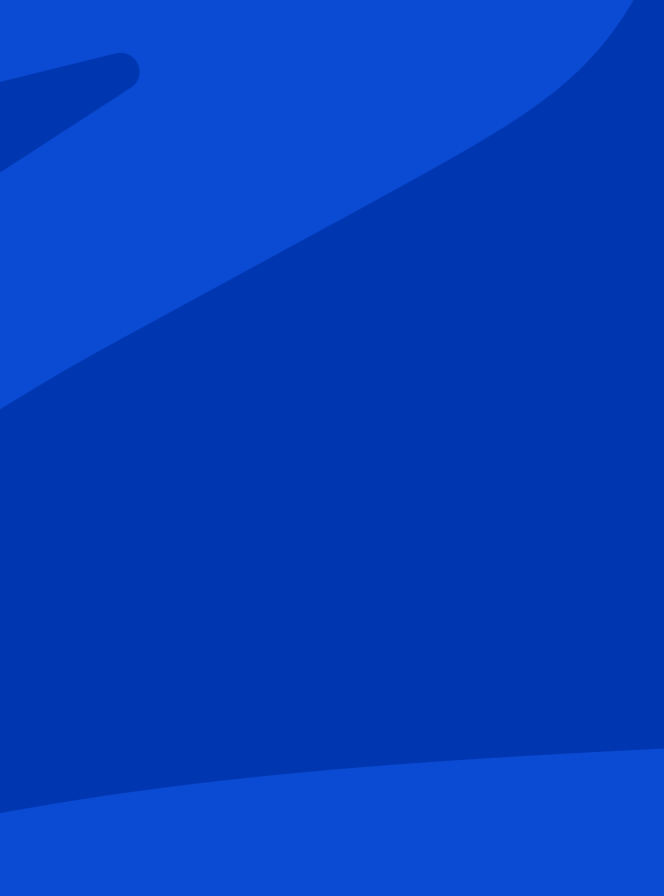
Reproduce this background procedurally as a Shadertoy shader.

```glsl
// Flat blue backdrop: a sweeping light band, a dark rounded finger and a low light hill.

// Antialiased coverage of the region where d is negative
float fill(float d) {
    float w = fwidth(d);
    return smoothstep(w, -w, d * 1.4);
}

// Widening wedge with a round tip: q.x runs from the tip centre into the body
float roundWedge(vec2 q, float halfAngle, float radius) {
    q.y = abs(q.y);
    float c = cos(halfAngle), s = sin(halfAngle);
    float reach = dot(q, vec2(c, s)) > 0.0 ? q.y * c - q.x * s : length(q);
    return reach - radius;
}

// Lower edge of the upper band: a slanted line that turns steeply at the right
float bandEdge(float x) {
    float leftDip = max(1.0 - 5.7 * x, 0.0);
    return 0.5482 + 0.4031 * x + 0.0672 * pow(max(x, 0.0) / 0.9542, 12.4)
         - 0.0052 * leftDip * leftDip;
}

// Crest of the lower hill
float hillEdge(float x) {
    return 0.0924 + x * (0.1375 + x * (-0.0964 + x * 0.0312));
}

void mainImage(out vec4 fragColor, in vec2 fragCoord) {
    vec2 uv = fragCoord / iResolution.xy;
    vec3 deepBlue = vec3(0.0, 0.21, 0.69);
    vec3 brightBlue = vec3(0.043, 0.292, 0.824);

    // Finger axis slopes down towards the left border
    vec2 fromTip = vec2(uv.x * 0.7396, uv.y) - vec2(0.1342, 0.9199);
    vec2 axis = vec2(-0.9174, -0.398);
    vec2 q = vec2(dot(fromTip, axis), dot(fromTip, vec2(-axis.y, axis.x)));
    float finger = fill(roundWedge(q, 0.1667, 0.0212));

    // Bright areas: the band without the finger, plus the hill
    float band = fill(bandEdge(uv.x) - uv.y);
    float hill = fill(uv.y - hillEdge(uv.x));
    float bright = max(band * (1.0 - finger), hill);

    fragColor = vec4(mix(deepBlue, brightBlue, bright), 1.0);
}
```
